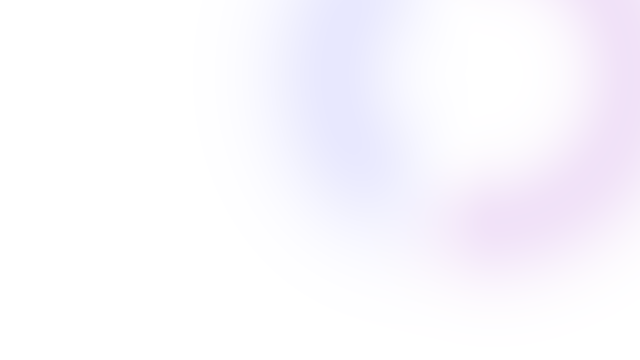
A Shadertoy shader for this background:

```glsl
// A soft blurred ring on white, lavender on its left side and pink on its right.
#define RING_CENTER vec2(0.755, 0.792)    // fraction of the canvas
#define RING_RADIUS 0.41                  // in canvas heights
#define LAVENDER vec3(0.908, 0.908, 0.996)
#define PINK vec3(0.943, 0.885, 0.971)
#define LAVENDER_BLUR vec2(0.130, 0.143)  // inner, outer spread
#define PINK_BLUR vec2(0.105, 0.122)
#define LAVENDER_FADE vec2(-0.95, -0.10)  // range of the sideways direction
#define PINK_FADE vec2(-0.65, 0.10)

// Gaussian band around the ring, with separate inner and outer spread.
float softRing(float radius, vec2 blur) {
    float offset = radius - RING_RADIUS;
    float t = offset / (offset < 0.0 ? blur.x : blur.y);
    return exp(-0.5 * t * t);
}

void mainImage(out vec4 fragColor, in vec2 fragCoord) {
    // Position relative to the ring, in canvas heights
    vec2 p = (fragCoord - RING_CENTER * iResolution.xy) / iResolution.y;
    float radius = length(p);
    float sideways = p.x / max(radius, 1e-4);

    // Each hue covers its own side and fades towards the other
    float lavender = 1.0 - smoothstep(LAVENDER_FADE.x, LAVENDER_FADE.y, sideways);
    float pink = smoothstep(PINK_FADE.x, PINK_FADE.y, sideways);
    lavender *= softRing(radius, LAVENDER_BLUR);
    pink *= softRing(radius, PINK_BLUR);

    // Tint the white ground
    vec3 color = vec3(1.0);
    color -= lavender * (1.0 - LAVENDER);
    color -= pink * (1.0 - PINK);
    fragColor = vec4(color, 1.0);
}
```
